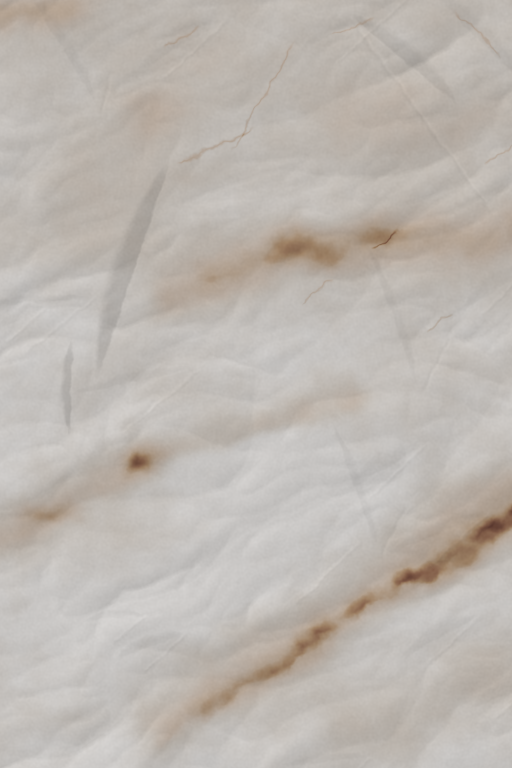
Give the GLSL for this texture, as a WebGL 1 fragment shader.

```glsl
precision highp float;
uniform vec2 u_resolution;

const vec3 PAPER = vec3(0.785, 0.776, 0.768);
const vec3 CREAM = vec3(0.73, 0.705, 0.677);
const vec3 BEIGE = vec3(0.71, 0.66, 0.615);
const vec3 SAND = vec3(0.68, 0.61, 0.54);
const vec3 TAN = vec3(0.61, 0.5, 0.39);
const vec3 BROWN = vec3(0.5, 0.36, 0.28);
const vec3 UMBER = vec3(0.33, 0.2, 0.17);

vec2 hash2(vec2 p) {
  vec2 k = vec2(dot(p, vec2(127.1, 311.7)), dot(p, vec2(269.5, 183.3)));
  return fract(sin(k) * 43758.5);
}
float corner(vec2 cell, vec2 offset) { return dot(hash2(cell) * 2.0 - 1.0, offset); }
float gradNoise(vec2 p) {
  vec2 i = floor(p), f = fract(p), e = vec2(0.0, 1.0);
  vec2 u = f * f * f * (f * (f * 6.0 - 15.0) + 10.0);
  return mix(mix(corner(i, f), corner(i + e.yx, f - e.yx), u.x),
             mix(corner(i + e, f - e), corner(i + e.yy, f - e.yy), u.x), u.y);
}
float fbm(vec2 p) {
  float sum = 0.0, amp = 1.0;
  for (int i = 0; i < 4; i++) {
    sum += amp * gradNoise(p);
    p = p * 2.03 + 17.3;
    amp *= 0.5;
  }
  return sum;
}
vec2 fbm2(vec2 p) { return vec2(fbm(p), fbm(p + 40.0)); }
float bell(float x) { return exp(-x * x); }

// Position along and across the line from a to b
vec2 lineSpace(vec2 p, vec2 a, vec2 b) {
  vec2 dir = normalize(b - a), q = p - a;
  return vec2(dot(q, dir), dot(q, vec2(-dir.y, dir.x)));
}
// Height of crumpled paper, with sharp valleys
float crumple(vec2 p) {
  vec2 q = lineSpace(p, vec2(0.0), vec2(0.9, 0.45)) * vec2(4.0, 8.0);
  q += 0.35 * vec2(gradNoise(p * 7.0), gradNoise(p * 7.0 + 30.0));
  return abs(gradNoise(q)) + 0.45 * abs(gradNoise(q * 2.1 + 7.0)) + 0.2 * abs(gradNoise(q.yx * 3.7));
}
// Soft stain with its own spread on either side
float halo(vec2 p, vec2 a, vec2 b, float below, float above) {
  vec2 q = lineSpace(p, a, b);
  float beyond = max(max(-q.x, q.x - length(b - a)), 0.0);
  return bell(q.y / (q.y > 0.0 ? above : below)) * bell(beyond / 0.03);
}
float patchStain(vec2 p, vec2 center, vec2 size) { return bell(length((p - center) / size)); }

// Ragged row of scorched spots with darker lower rims
float spots(vec2 p, vec2 a, vec2 b, float spacing, float seed) {
  vec2 q = lineSpace(p, a, b);
  float total = 0.0;
  for (int i = -1; i <= 1; i++) {
    float cell = floor(q.x / spacing) + float(i);
    vec2 r = hash2(vec2(cell, seed));
    vec2 c = vec2(cell + r.x, (r.y - 0.5) * 0.7) * spacing;
    vec2 d = (q - c) / (spacing * vec2(0.6, 0.42));
    float rim = bell((length(d) - 0.65) / 0.4) * smoothstep(0.8, -0.8, d.y);
    float inside = step(0.0, c.x) * step(c.x, length(b - a));
    total += inside * (0.3 + 0.6 * r.x) * (0.6 * bell(length(d)) + 0.4 * rim);
  }
  return total;
}
// Spindle fold: crisp on one edge, fading to the other
float fold(vec2 p, vec2 a, vec2 b, float width) {
  vec2 q = lineSpace(p, a, b);
  float t = clamp(q.x / length(b - a), 0.0, 1.0), ends = t * (1.0 - t);
  float w = width * 4.0 * ends + 0.0001;
  return smoothstep(-0.002, 0.002, q.y) * smoothstep(w, w * 0.5, q.y) * smoothstep(0.0, 0.15, ends);
}
// Thin line: x is an even profile, y is lit on one side and shaded on the other
vec2 hairline(vec2 p, vec2 a, vec2 b, float width) {
  vec2 q = lineSpace(p, a, b);
  float t = clamp(q.x / length(b - a), 0.0, 1.0), d = q.y / width;
  return vec2(1.0, d) * bell(d) * smoothstep(0.0, 0.12, t * (1.0 - t));
}
vec3 stainColor(float s) {
  vec3 c = mix(PAPER, CREAM, clamp(s, 0.0, 1.0));
  c = mix(c, BEIGE, clamp(s - 1.0, 0.0, 1.0));
  c = mix(c, SAND, clamp(s - 2.0, 0.0, 1.0));
  c = mix(c, TAN, clamp(s - 3.0, 0.0, 1.0));
  c = mix(c, BROWN, clamp(s - 4.0, 0.0, 1.0));
  return mix(c, UMBER, clamp((s - 5.0) * 0.7, 0.0, 1.0));
}

void main() {
  vec2 p = gl_FragCoord.xy / u_resolution.y;
  vec2 w = p + 0.024 * fbm2(p * 10.0), rough = p + 0.011 * fbm2(p * 28.0);
  vec2 fine = p + 0.004 * fbm2(p * 40.0);

  // Mottled ageing, then scorched bands
  float s = mix(0.2, 1.0, smoothstep(0.3, 0.95, p.y + 0.4 * (p.x - 0.33)));
  s += 1.0 * fbm(p * vec2(4.0, 6.5) + 3.0) + 0.35 * fbm(p * 24.0);
  s += 0.7 * halo(w, vec2(0.45, 0.04), vec2(0.67, 0.13), 0.06, 0.05);
  vec2 a = vec2(0.215, 0.043), b = vec2(0.69, 0.345);
  float reach = clamp((p.x - a.x) / (b.x - a.x), 0.0, 1.0);
  float stain = halo(w, a, b, 0.025, 0.058) * mix(1.3, 2.4, reach);
  stain += 1.5 * halo(w, vec2(-0.02, 0.295), vec2(0.19, 0.4), 0.026, 0.036);
  stain += 1.2 * halo(w, vec2(0.19, 0.402), vec2(0.45, 0.478), 0.014, 0.03);
  stain += 1.7 * halo(w, vec2(0.23, 0.61), vec2(0.38, 0.67), 0.032, 0.036);
  stain += 1.6 * halo(w, vec2(0.38, 0.67), vec2(0.67, 0.695), 0.028, 0.034);
  stain += 1.6 * halo(w, vec2(-0.02, 0.973), vec2(0.09, 0.985), 0.016, 0.025);
  stain += 1.2 * patchStain(w, vec2(0.2, 0.845), vec2(0.035, 0.03));
  stain += 1.7 * patchStain(rough, vec2(0.07, 0.33), vec2(0.035, 0.014));
  stain += 2.6 * patchStain(rough, vec2(0.182, 0.397), vec2(0.021, 0.015));
  stain += 1.5 * patchStain(rough, vec2(0.5, 0.693), vec2(0.045, 0.015));
  stain += 1.5 * spots(rough, vec2(0.25, 0.635), vec2(0.52, 0.7), 0.045, 8.0);
  float burn = spots(rough, a, b, 0.034, 3.0) + 0.6 * spots(rough, a, b, 0.021, 11.0);
  s += stain * (1.0 + 0.4 * fbm(p * 16.0)) + burn * mix(1.7, 3.3, reach);

  // Folds, creases and torn fibres
  float relief = crumple(fine) - crumple(fine + vec2(-0.003, 0.005));
  float shade = 0.1 * fold(fine, vec2(0.125, 0.5), vec2(0.225, 0.8), -0.001 + 0.036);
  shade += 0.09 * fold(fine, vec2(0.09, 0.43), vec2(0.095, 0.56), 0.016);
  shade += 0.06 * fold(fine, vec2(0.45, 0.985), vec2(0.6, 0.86), 0.026);
  float ridge = hairline(fine, vec2(0.45, 0.985), vec2(0.65, 0.71), 0.003).y;
  for (int i = 0; i < 18; i++) {
    vec2 r = hash2(vec2(float(i), 5.0)), k = hash2(vec2(float(i), 21.0));
    vec2 c = r * vec2(0.67, 1.0);
    float angle = mix(0.1, 0.7, k.x) - (k.y > 0.7 ? 1.4 : 0.0);
    vec2 arm = vec2(cos(angle), sin(angle)) * mix(0.04, 0.11, k.y);
    shade += 0.03 * fold(fine, c - arm, c + arm, 0.012 + 0.015 * k.x);
    ridge += hairline(fine, c - arm.yx * 0.8, c + arm * 1.1, 0.0026).y;
    vec2 tear = vec2(c.x, 0.5 + 0.48 * r.y);
    s += 1.3 * step(0.6, k.x) * hairline(rough, tear - arm * 0.4, tear + arm * 0.4, 0.0016).x;
  }
  s += 1.6 * hairline(rough, vec2(0.23, 0.785), vec2(0.335, 0.835), 0.0018).x;
  s += 1.4 * hairline(rough, vec2(0.3, 0.8), vec2(0.385, 0.95), 0.0016).x;
  float grain = 0.02 * gradNoise(p * 250.0) + 0.014 * gradNoise(p * 110.0);
  vec3 color = stainColor(max(s, 0.0)) * (1.0 - shade + 0.05 * ridge + 0.55 * relief);
  gl_FragColor = vec4(color + grain, 1.0);
}
```
